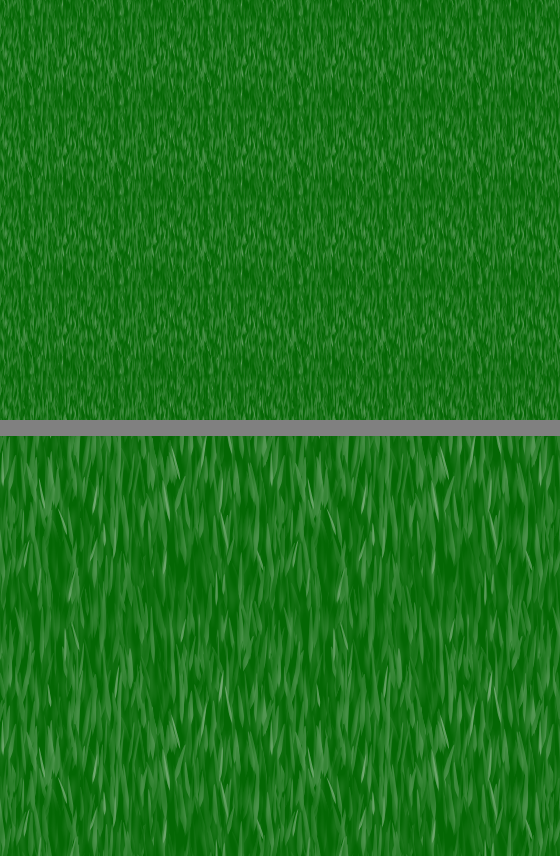
Top, the full canvas; bottom, a detail of the centre.
This texture is drawn by a WebGL 2 fragment shader. Its source:

```glsl
#version 300 es
precision highp float;

uniform vec2 u_resolution;
out vec4 outColor;

const float TILE_SIZE = 0.16;             // tile side over canvas width: 6.25 across
const vec2 BLADE_GRID = vec2(16.0, 4.0);  // blade cells per tile in each layer
const int LAYERS = 9;
const vec2 BLADE_LENGTH = vec2(0.11, 0.245);
const vec2 BLADE_WIDTH = vec2(0.006, 0.0135);
const float MAX_LEAN = 0.034;
const float MAX_BEND = 0.014;
const vec2 BLADE_LIGHT = vec2(0.045, 0.245);
const float BLADE_OPACITY = 0.9;
const float SIDE_LIGHT = 0.05;
const float GLINT_LIGHT = 0.36;
const float GLINT_CHANCE = 0.45;
const float SOIL_LIGHT = 0.03;
const vec2 FIBRE_GRID = vec2(38.0, 9.0);
const float FIBRE_STRENGTH = 0.13;
const float BAND_STRENGTH = 0.08;
const float BAND_CENTRE = 0.33;
const float EXPOSURE = 1.08;
const vec3 DEEP_GREEN = vec3(0.0, 0.395, 0.0);
const vec3 HIGHLIGHT = vec3(1.0);
const float TAU = 6.28319;

vec4 hash4(vec3 p) {
    vec4 q = fract(p.xyzx * vec4(0.1031, 0.1030, 0.0973, 0.1099));
    q += dot(q, q.wzxy + 33.33);
    return fract((q.xxyz + q.yzzw) * q.zywx);
}

vec2 gradientAt(vec2 cell) {
    float angle = TAU * hash4(vec3(mod(cell, FIBRE_GRID), 71.0)).x;
    return vec2(cos(angle), sin(angle));
}

// Gradient noise that wraps at the tile border
float fibreNoise(vec2 p) {
    vec2 cell = floor(p);
    vec2 f = p - cell;
    vec2 s = f * f * f * (f * (f * 6.0 - 15.0) + 10.0);
    vec2 e = vec2(1.0, 0.0);
    float low = mix(dot(gradientAt(cell), f),
                    dot(gradientAt(cell + e.xy), f - e.xy), s.x);
    float high = mix(dot(gradientAt(cell + e.yx), f - e.yx),
                     dot(gradientAt(cell + e.xx), f - e.xx), s.x);
    return mix(low, high, s.y);
}

// Coverage in x, position across the blade in y
vec2 blade(vec2 p, float len, float width, float lean, float bend, float pixel) {
    float t = p.y / len;
    if (t <= 0.0 || t >= 1.0) return vec2(0.0);
    float halfWidth = width * sqrt(1.0 - t) * smoothstep(0.0, 0.35, t);
    float across = p.x - lean * t - bend * t * t;
    float cover = clamp((halfWidth - abs(across)) / pixel + 0.5, 0.0, 1.0);
    cover *= min(1.0, 2.0 * halfWidth / pixel);
    return vec2(cover, clamp(across / width, -1.0, 1.0));
}

// Lay one layer of wrapped, jittered blades over the light so far
float addLayer(float light, vec2 p, int layer, float pixel) {
    float id = float(layer);
    bool glint = layer == LAYERS - 1;
    vec2 q = p * BLADE_GRID + hash4(vec3(id, 5.0, 9.0)).xy * BLADE_GRID;
    vec2 home = floor(q);
    for (int row = 0; row >= -1; row--) {
        for (int column = -1; column <= 1; column++) {
            vec2 cell = home + vec2(column, row);
            vec2 key = mod(cell, BLADE_GRID);
            vec4 place = hash4(vec3(key, id * 7.0 + 3.0));
            vec4 look = hash4(vec3(key + 41.0, id * 5.0 + 17.0));
            vec2 local = (q - cell - place.xy) / BLADE_GRID;
            float len = mix(BLADE_LENGTH.x, BLADE_LENGTH.y, place.z);
            float width = mix(BLADE_WIDTH.x, BLADE_WIDTH.y, look.x);
            float lean = MAX_LEAN * (2.0 * place.w - 1.0);
            float bend = MAX_BEND * (2.0 * look.y - 1.0);
            float shade = mix(BLADE_LIGHT.x, BLADE_LIGHT.y, look.z);
            float opacity = BLADE_OPACITY;
            if (glint) {
                width = BLADE_WIDTH.x;
                len *= 0.7;
                shade = GLINT_LIGHT;
                opacity *= step(look.w, GLINT_CHANCE);
            }
            vec2 shape = blade(local, len, width, lean, bend, pixel);
            light = mix(light, shade + SIDE_LIGHT * shape.y, shape.x * opacity);
        }
    }
    return light;
}

void main() {
    // Tiles start at the top left corner
    vec2 p = (gl_FragCoord.xy - vec2(0.0, u_resolution.y)) / (u_resolution.x * TILE_SIZE);
    float pixel = 1.0 / (u_resolution.x * TILE_SIZE);
    p = fract(p);

    float light = SOIL_LIGHT;
    for (int layer = 0; layer < LAYERS; layer++) {
        light = addLayer(light, p, layer, pixel);
    }

    // Fine fibres and the soft light and dark band of each tile
    light += FIBRE_STRENGTH * fibreNoise(p * FIBRE_GRID);
    light *= EXPOSURE * (1.0 + BAND_STRENGTH * cos(TAU * (p.y - BAND_CENTRE)));

    outColor = vec4(mix(DEEP_GREEN, HIGHLIGHT, clamp(light, 0.015, 0.45)), 1.0);
}
```
